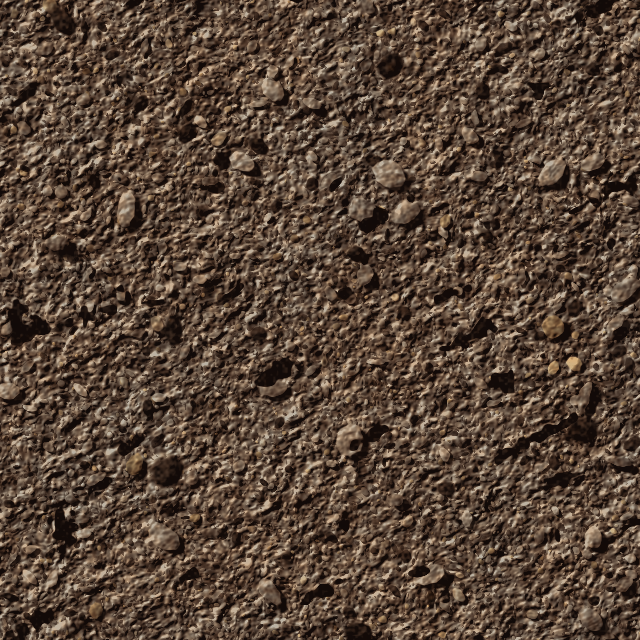
A Shadertoy shader for this texture:

```glsl
const vec2 LIGHT = vec2(-0.75, 0.66);

const vec3 SOIL[6] = vec3[6](
    vec3(0.07, 0.04, 0.03), vec3(0.22, 0.15, 0.11), vec3(0.33, 0.25, 0.20),
    vec3(0.45, 0.37, 0.30), vec3(0.60, 0.51, 0.42), vec3(0.77, 0.70, 0.61));

vec4 hash4(vec2 cell) {
    vec4 h = fract(cell.xyxy * vec4(0.1031, 0.1030, 0.0973, 0.1099));
    h += dot(h, h.wzxy + 33.33);
    return fract((h.xxyz + h.yzzw) * h.zywx);
}

float noise(vec2 p) {
    vec2 i = floor(p), f = fract(p);
    f = f * f * (3.0 - 2.0 * f);
    return mix(mix(hash4(i).x, hash4(i + vec2(1, 0)).x, f.x),
               mix(hash4(i + vec2(0, 1)).x, hash4(i + vec2(1, 1)).x, f.x), f.y);
}

// Stretches the grain along a rising diagonal
vec2 alongGrain(vec2 p) {
    return vec2(dot(p, vec2(0.90, 0.43)) * 0.78, dot(p, vec2(-0.43, 0.90))) + 3.0;
}

// Slope towards the light, summed over several grain sizes
float relief(vec2 p) {
    float slope = 0.0, freq = 48.0, weight = 1.5;
    for (int i = 0; i < 4; i++) {
        vec2 towardsLight = LIGHT * 0.65 / freq;
        slope += weight * (noise(alongGrain(p) * freq)
                         - noise(alongGrain(p + towardsLight) * freq));
        freq *= 1.75;
        weight *= i < 2 ? 1.35 : 0.8;
    }
    return slope;
}

// Distance to a stone, 1 at its rim, between an ellipse and a box
float stoneShape(vec2 d, vec2 size, float boxy) {
    vec2 q = abs(d / size);
    return mix(length(q), max(max(q.x, q.y), (q.x + q.y) * 0.72), boxy);
}

// Lays one size of stones, each with a cast shadow, over the ground
void scatter(inout float tone, inout float ochre, vec2 p, float count,
             float density, float shade, float rough) {
    vec2 home = floor(p * count);
    float blur = clamp(count * 0.0035, 0.07, 0.32);
    for (int y = -1; y <= 1; y++)
    for (int x = -1; x <= 1; x++) {
        vec2 cell = home + vec2(x, y);
        vec4 place = hash4(cell + count * 1.7);
        vec4 look = hash4(cell + count * 3.1 + 57.0);
        if (place.x > density) continue;

        vec2 d = p * count - cell - 0.2 - 0.6 * place.yz;
        float angle = 0.45 + (place.w - 0.5) * 2.8;
        mat2 turn = mat2(cos(angle), -sin(angle), sin(angle), cos(angle));
        vec2 size = vec2(0.44, mix(0.18, 0.38, look.y)) * mix(0.5, 1.0, look.x);

        float shadow = stoneShape(turn * (d + LIGHT * 0.22), size, look.z);
        tone = mix(tone, -0.2, shade * (1.0 - smoothstep(0.85, 1.15, shadow)));

        // Clods keep the soil surface, stones cover it
        float cover = look.w > 0.4 ? 0.95 : 0.3;
        float body = stoneShape(turn * d, size, look.z);
        float mask = cover * (1.0 - smoothstep(1.0 - blur, 1.0 + blur, body));
        float lit = dot(d, LIGHT) / size.x;
        float face = 2.1 + 2.1 * look.w * look.w + 1.2 * lit + 0.45 * rough;
        tone = mix(tone, face, mask);
        ochre = mix(ochre, smoothstep(0.88, 0.98, look.y) * 0.6, mask);
    }
}

void mainImage(out vec4 fragColor, in vec2 fragCoord) {
    vec2 uv = fragCoord / iResolution.y;

    // Crumbled outlines
    vec2 p = uv + 0.009 * (vec2(noise(uv * 26.0), noise(uv * 26.0 + 71.0)) - 0.5)
                + 0.003 * (vec2(noise(uv * 110.0 + 13.0), noise(uv * 110.0 + 37.0)) - 0.5);

    // Soil
    float rough = 1.55 * relief(p);
    float tone = 2.2 + rough + 1.1 * (noise(alongGrain(p) * 18.0) - 0.5);
    float ochre = 0.0;

    // Grains, pebbles and stones
    scatter(tone, ochre, p, 120.0, 0.60, 0.50, rough);
    scatter(tone, ochre, p, 66.0, 0.40, 0.65, rough);
    scatter(tone, ochre, p, 34.0, 0.22, 0.85, rough);
    scatter(tone, ochre, p, 17.0, 0.14, 0.95, rough);

    // Deep ragged hollows along the grain
    float hollow = noise(alongGrain(p) * vec2(16.0, 27.0) + 9.0)
                 + 0.22 * (noise(p * 85.0 + 21.0) - 0.5);
    tone = mix(tone, -0.2, 0.95 * smoothstep(0.87, 0.91, hollow));

    // Fine grit
    tone += 1.5 * (noise(uv * 210.0) - 0.5);

    // Colour
    float level = clamp(tone, 0.0, 4.999);
    int index = int(level);
    vec3 color = mix(SOIL[index], SOIL[index + 1], fract(level));
    color *= mix(vec3(1.0), vec3(1.10, 0.98, 0.70), ochre);
    float warmth = 0.4 * noise(uv * 9.0) + noise(uv * 130.0 + 5.0) - 0.7;
    color *= 1.0 + 0.10 * warmth * vec3(1.0, 0.0, -1.0);
    fragColor = vec4(color, 1.0);
}
```
